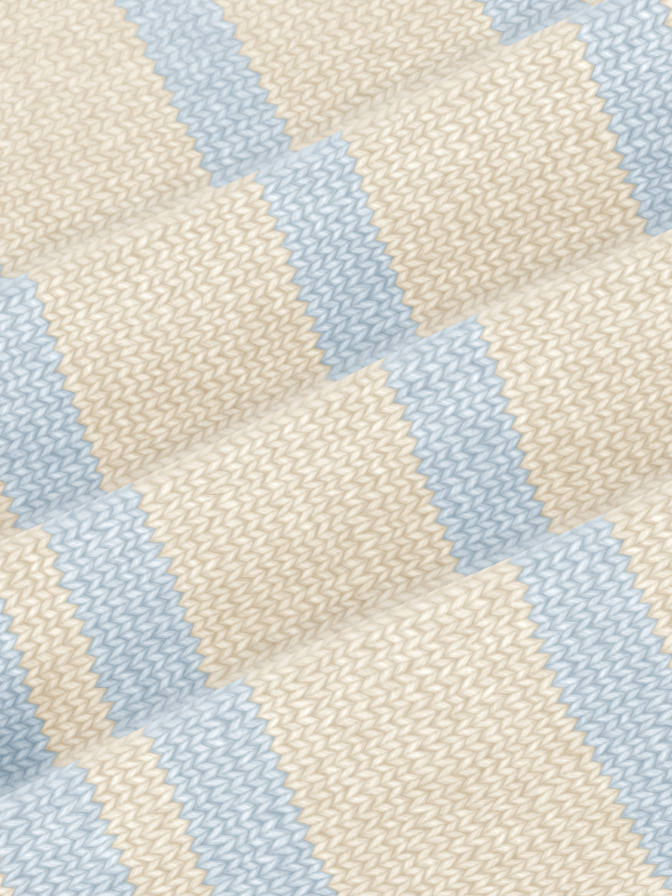
A WebGL 1 fragment shader for this texture:

```glsl
precision highp float;
// Folded stockinette knit in cream with pale blue stripes.
// Diagonal folds shift and skew a wale / stitch grid; each stitch is a pair
// of slanted plump legs, shaded by the fold and softened by fuzz at crests.
uniform vec2 u_resolution;

float hash(vec2 p) {
  p = fract(p * vec2(0.1031, 0.1137));
  p += dot(p, p.yx + 33.3);
  return fract((p.x + p.y) * p.x * 7.3);
}

float noise(vec2 p) {
  vec2 i = floor(p), f = fract(p);
  f = f * f * (3.0 - 2.0 * f);
  return mix(mix(hash(i), hash(i + vec2(1, 0)), f.x),
             mix(hash(i + vec2(0, 1)), hash(i + vec2(1, 1)), f.x), f.y);
}

// p: x to the right, y downward, canvas width = 5.76
vec3 knit(vec2 p) {
  // Fold index and position down the fold, 0 at its crest
  float across = p.y + 0.47 * p.x + 0.03 * sin(p.x * 1.6 + p.y * 0.7);
  float f = (across - 0.3) / 2.17;
  float fold = clamp(floor(f), 0.0, 3.0);
  float s = f - fold;
  float flatTop = 1.0 - step(0.5, fold);
  float lastFold = step(2.5, fold);

  // Stitch grid: nearer folds have longer stitches
  float center = 1.42 + 1.11 * fold + 0.66 * s + 0.1 * s * s * lastFold
               + flatTop * 0.3 * (s - 0.67);
  float stitchLength = (2.47 + 0.22 * fold) / 22.0;
  float along = (p.x - center) / stitchLength + 0.5 * (noise(p * 4.0) - 0.5);
  float wale = 12.2 * s + 0.6 * s * s + 0.35 * noise(p * 3.0 + 9.0);
  float h = abs(fract(wale) - 0.5) * 2.0;
  float leg = along - 0.62 * h;
  float t = fract(leg) - 0.5;
  vec2 id = vec2(floor(leg), floor(wale * 2.0)) + 60.0 + fold * 97.0;

  // Six of every 22 stitches are blue, with one more stripe in the corner
  float blue = smoothstep(3.15, 2.85, abs(mod(leg + 11.0, 22.0) - 11.0));
  float corner = smoothstep(3.15, 2.85, abs(leg + 32.0)) * step(1.5, fold);
  blue = max(blue, corner);

  // Plump yarn legs with dark gaps and lengthwise fibres
  float body = 1.0 - 3.4 * t * t;
  float ends = smoothstep(0.0, 0.35, h) * smoothstep(1.0, 0.7, h);
  float relief = body * (0.5 + 0.5 * ends);
  float fibre = noise(vec2(t * 9.0, h * 2.0) + id * 7.0) - 0.5;
  float fuzz = noise(p * 38.0) + noise(p * 17.0 + 4.0) - 1.0;

  // Fold lighting: bright crest, shaded valley, soft focus at the far end
  float valley = smoothstep(0.25, 0.8, s) * (1.0 - 0.65 * max(flatTop, lastFold));
  float focus = mix(0.55, 1.0, smoothstep(0.6, 3.2, across));
  float tone = 0.8 - 0.2 * valley + 0.66 * focus * (relief - 0.58)
             + 0.26 * focus * fibre + 0.14 * fuzz + 0.12 * (hash(id) - 0.5);
  tone -= 0.35 * smoothstep(0.7, 0.0, p.x) * smoothstep(0.4, 0.9, s)
        * step(1.5, fold) * (1.0 - lastFold);

  vec3 cream = mix(vec3(0.73, 0.645, 0.52), vec3(0.95, 0.925, 0.87), tone);
  vec3 sky = mix(vec3(0.50, 0.59, 0.65), vec3(0.865, 0.90, 0.925), tone);
  vec3 color = mix(cream, sky, blue);

  // Thin contact shadow above each crest, then a halo of loose fibres
  float crest = f - clamp(floor(f + 0.5), 1.0, 3.0);
  color *= 1.0 - 0.05 * smoothstep(-0.16, -0.03, crest) * step(crest, 0.0);
  float halo = exp(-crest * crest * 420.0) * (0.55 + 0.25 * fuzz);
  vec3 haze = mix(vec3(0.91, 0.88, 0.83), vec3(0.82, 0.86, 0.89), blue);
  return mix(color, haze, halo);
}

void main() {
  // Four samples per pixel smooth the stitch and fold edges
  vec3 sum = vec3(0.0);
  for (int i = 0; i < 4; i++) {
    float n = float(i);
    vec2 q = gl_FragCoord.xy + vec2(mod(n, 2.0), floor(n / 2.0)) * 0.5 - 0.25;
    sum += knit(vec2(q.x, u_resolution.y - q.y) * 5.76 / u_resolution.x);
  }
  gl_FragColor = vec4(clamp(sum * 0.25, 0.0, 1.0), 1.0);
}
```
